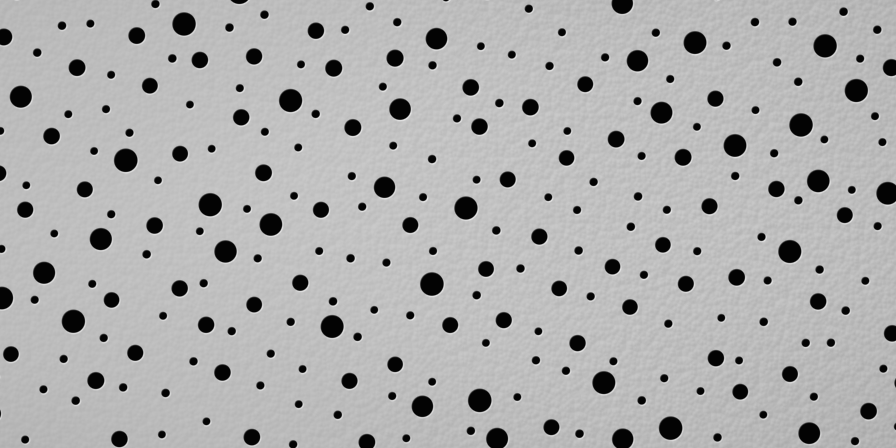
A Shadertoy shader for this pattern:

```glsl
#define HOLE_SPACING 0.0905
#define LATTICE_TILT 0.36
#define JITTER 0.52
#define LARGE_RADIUS 0.0250
#define MEDIUM_RADIUS 0.0182
#define SMALL_RADIUS 0.0090
#define RIM_WIDTH 0.0035
#define RIM_GLOW 0.11
#define GRAIN_SCALE 88.0
#define GRAIN_DEPTH 0.050
#define PLASTER_TONE 0.750
#define HOLE_TONE 0.010

const vec2 LIGHT_DIR = vec2(-0.6, 0.8);

vec2 hash22(vec2 p) {
    vec3 q = fract(p.xyx * vec3(0.1031, 0.1030, 0.0973));
    q += dot(q, q.yzx + 33.33);
    return fract((q.xx + q.yz) * q.zy);
}

// Distance to the nearest scattered point
float cellular(vec2 p) {
    vec2 cell = floor(p), local = fract(p);
    float nearest = 4.0;
    for (int y = -1; y <= 1; y++)
    for (int x = -1; x <= 1; x++) {
        vec2 offset = vec2(x, y);
        vec2 delta = offset + hash22(cell + offset + 300.0) - local;
        nearest = min(nearest, dot(delta, delta));
    }
    return sqrt(nearest);
}

// Side-lit relief of the rough plaster
float relief(vec2 p) {
    vec2 stepToLight = 0.22 * LIGHT_DIR;
    return cellular(p + stepToLight) - cellular(p - stepToLight);
}

// Every other cell is small; the rest are mostly medium or large
float holeRadius(vec2 cell, float pick) {
    if (mod(cell.x + cell.y, 2.0) < 0.5) return SMALL_RADIUS;
    if (pick < 0.30) return LARGE_RADIUS;
    return pick < 0.84 ? MEDIUM_RADIUS : SMALL_RADIUS;
}

// Nearest hole: xy = offset from its centre, z = its radius
vec3 nearestHole(vec2 p) {
    float c = cos(LATTICE_TILT), s = sin(LATTICE_TILT);
    mat2 tilt = mat2(c, s, -s, c);
    vec2 grid = tilt * p / HOLE_SPACING;
    vec2 base = floor(grid);
    vec3 best = vec3(9.0, 9.0, 0.0);
    for (int y = -1; y <= 1; y++)
    for (int x = -1; x <= 1; x++) {
        vec2 cell = base + vec2(x, y);
        vec2 centre = cell + 0.5 + JITTER * (hash22(cell + 71.0) - 0.5);
        vec2 offset = (grid - centre) * tilt * HOLE_SPACING;
        float size = holeRadius(cell, hash22(cell + 157.0).x);
        size *= 0.95 + 0.10 * hash22(cell + 219.0).y;
        if (length(offset) - size < length(best.xy) - best.z)
            best = vec3(offset, size);
    }
    return best;
}

void mainImage(out vec4 fragColor, in vec2 fragCoord) {
    vec2 p = fragCoord / iResolution.y;
    vec2 uv = fragCoord / iResolution.xy;
    float soft = max(0.8 / iResolution.y, 0.0016);

    // Plaster: gentle falloff, broad stains and grain that grows to the right
    vec2 fromMiddle = uv - vec2(0.45, 0.55);
    float tone = PLASTER_TONE + 0.012 - 0.11 * dot(fromMiddle, fromMiddle);
    tone += 0.004 * sin(5.0 * p.x + 2.0 * sin(4.0 * p.y)) * sin(6.0 * p.y + p.x);
    float grain = relief(p * GRAIN_SCALE) + 0.6 * relief(p * GRAIN_SCALE * 0.47 + 19.0);
    tone += GRAIN_DEPTH * mix(0.55, 1.1, smoothstep(0.1, 0.8, uv.x)) * grain;

    // Bright lip on the side away from the light
    vec3 hole = nearestHole(p);
    float dist = length(hole.xy) - hole.z;
    float facing = dot(hole.xy, LIGHT_DIR) / max(length(hole.xy), 0.0001);
    float lip = 1.0 - smoothstep(0.0, RIM_WIDTH, abs(dist - 0.5 * RIM_WIDTH));
    tone += RIM_GLOW * lip * smoothstep(0.1, 0.9, -facing);

    // Dark bore with a faint grey wall on the lit side
    float wall = smoothstep(-RIM_WIDTH, 0.0, dist) * smoothstep(0.0, 0.9, facing);
    float bore = HOLE_TONE + 0.22 * wall;
    tone = mix(bore, tone, smoothstep(-soft, soft, dist));

    fragColor = vec4(vec3(clamp(tone, 0.0, 1.0)), 1.0);
}
```
